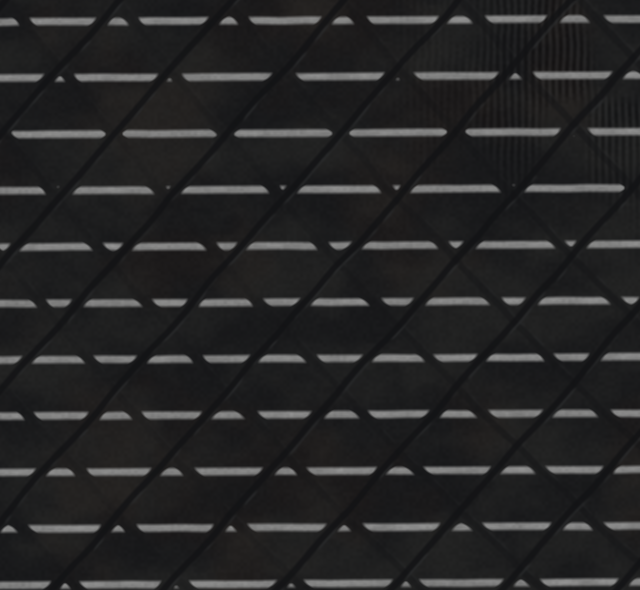
A WebGL 1 fragment shader for this texture:

```glsl
precision highp float;
// Dark woven mesh: pale horizontal wires pass under two crossing families of
// black diagonal strands. Each strand family is a phase field whose integers are
// strand centres; the wires are rounded shapes cut in the gaps between them.
uniform vec2 u_resolution;

// Layout: rows count downward, phases count strands to the right
const float ROWS = 10.473;           // row spacings over the canvas height
const float ROW_OFFSET = 0.39;
const float ROW_TILT = 0.055;        // rise of the rows to the right
const vec3 RISING = vec3(-0.89, 5.647, 0.4397);   // offset, per width, per row
const vec3 FALLING = vec3(-0.22, 6.02, -0.41);
const vec2 FALLING_BEND = vec2(-0.478, -0.0038);  // squared terms: width, row
const float PHASE_TO_ROWS = 2.01;    // strand spacing measured in row spacings

// Sizes, in row spacings
const float WIRE_HALF = 0.072;
const float WIRE_ROUND = 0.065;
const float GAP_HALF = 0.135;
const float STRAND_HALF = 0.085;
const float SOFTNESS = 0.035;
const float WOBBLE = 0.045;          // strand waviness, in phase units
const float RIB_COUNT = 92.0;

// Colours
const vec3 CLOTH_DARK = vec3(0.096, 0.098, 0.104);
const vec3 CLOTH_LIGHT = vec3(0.132, 0.133, 0.132);
const vec3 CLOTH_WARM = vec3(0.012, 0.002, -0.003);
const vec3 STRAND_CORE = vec3(0.070, 0.072, 0.080);
const vec3 STRAND_SHEEN = vec3(0.165, 0.170, 0.175);
const vec3 WIRE = vec3(0.520, 0.520, 0.518);

float hash(vec2 p) {
  vec3 q = fract(vec3(p.xyx) * 0.1031);
  q += dot(q, q.yzx + 33.33);
  return fract((q.x + q.y) * q.z);
}

float noise(vec2 p) {
  vec2 i = floor(p), f = fract(p);
  f = f * f * (3.0 - 2.0 * f);
  return mix(mix(hash(i), hash(i + vec2(1.0, 0.0)), f.x),
             mix(hash(i + vec2(0.0, 1.0)), hash(i + 1.0), f.x), f.y);
}

float fbm(vec2 p) {
  float sum = 0.0, weight = 0.5;
  for (int i = 0; i < 4; i++) {
    sum += weight * noise(p);
    p = p * 2.03 + 17.1;
    weight *= 0.5;
  }
  return sum / 0.9375;
}

// Signed offset from the nearest integer
float centred(float x) {
  return fract(x + 0.5) - 0.5;
}

// Dark twisted cord with a thin sheen along its right edge
vec3 addStrand(vec3 base, float offset, float strength, float twist, float soft) {
  float core = 1.0 - smoothstep(STRAND_HALF * 0.4, STRAND_HALF + soft, abs(offset));
  float edge = (offset - STRAND_HALF * 1.15) / (STRAND_HALF * 0.45);
  float sheen = exp(-edge * edge) * smoothstep(0.3, 0.85, twist);
  base = mix(base, STRAND_CORE, core * strength);
  return mix(base, STRAND_SHEEN, sheen * strength * 0.75);
}

void main() {
  vec2 uv = gl_FragCoord.xy / u_resolution;
  float row = ROWS * (1.0 - uv.y) - ROW_OFFSET + ROW_TILT * uv.x;
  float soft = max(SOFTNESS, ROWS / u_resolution.y);
  vec2 cell = vec2(uv.x * 11.36, row);      // square space, one unit per row

  // Strand phases with hand-woven wobble
  float rising = dot(RISING, vec3(1.0, uv.x, row))
               + WOBBLE * (noise(cell * 1.3 + 4.0) - 0.5);
  float falling = dot(FALLING, vec3(1.0, uv.x, row))
                + dot(FALLING_BEND, vec2(uv.x * uv.x, row * row))
                + WOBBLE * (noise(cell * 1.3 + 61.0) - 0.5);
  float riseOffset = centred(rising) * PHASE_TO_ROWS;
  float fallOffset = centred(falling) * PHASE_TO_ROWS;

  // Cloth: mottling, fine grain, and ribs toward the upper right
  float mottling = fbm(cell * vec2(0.9, 1.3) + 9.0);
  float grain = noise(cell * 17.0) - 0.5;
  vec3 color = mix(CLOTH_DARK, CLOTH_LIGHT, smoothstep(0.25, 0.8, mottling));
  color += CLOTH_WARM * smoothstep(0.45, 0.8, fbm(cell * 0.7 + 31.0));
  color += 0.014 * grain;
  float ribZone = smoothstep(0.55, 0.92, uv.x) * smoothstep(0.5, 0.85, uv.y)
                * smoothstep(0.25, 0.65, noise(cell * 1.1 + 23.0));
  color += 0.027 * ribZone * sin(6.2832 * RIB_COUNT * uv.x + 2.0 * noise(cell * 2.0));

  // Strands: the rising family is bold, the falling one faint
  float twist = noise(cell * 4.5 + 80.0);
  float faint = 0.15 + 0.4 * smoothstep(0.3, 0.9, uv.x) * mottling;
  color = addStrand(color, fallOffset, faint, twist, soft);
  color = addStrand(color, riseOffset, 0.8, twist, soft);

  // Wires: rounded intersection of the row band and both strand gaps
  float rowOffset = centred(row + 0.012 * (noise(cell * 2.2) - 0.5));
  float gap = GAP_HALF + 0.05 * (noise(cell * 1.7 + 47.0) - 0.5);
  vec3 inside = vec3(abs(riseOffset) - gap, abs(fallOffset) - gap,
                     WIRE_HALF - abs(rowOffset));
  float depth = WIRE_ROUND - length(max(WIRE_ROUND - inside, 0.0));
  float wire = smoothstep(-soft, soft * 1.3, depth);
  float wear = 0.9 + 0.2 * fbm(cell * vec2(2.5, 9.0)) + 0.08 * grain;
  float rounding = 1.0 - 1.6 * max(rowOffset, 0.0);
  color = mix(color, WIRE * wear * rounding, wire);

  gl_FragColor = vec4(color, 1.0);
}
```
